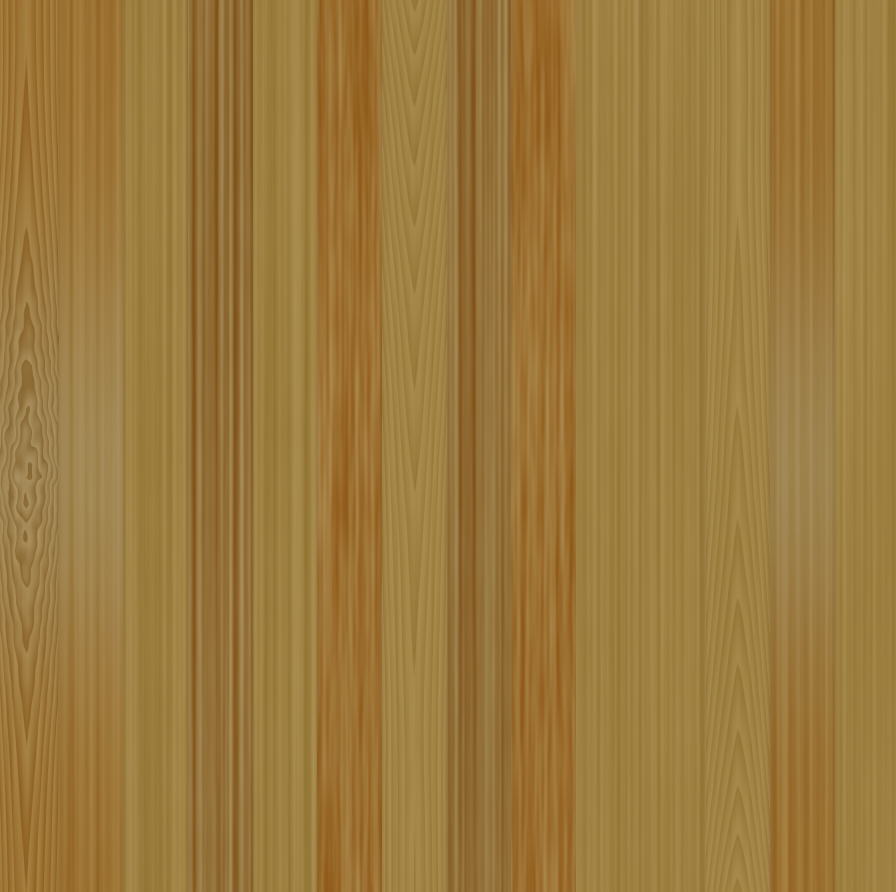
A WebGL 2 fragment shader for this texture:

```glsl
#version 300 es
precision highp float;
// Upright wooden planks in olive, orange and brown tones.
// Straight grain is gradient noise stretched along each plank; arched grain
// is drawn as contour lines of a curved surface cut by the plank face.

uniform vec2 u_resolution;
out vec4 fragColor;

const int OLIVE = 0, GLOWING = 1, BROWN = 2, ORANGE = 3;
const int WOOD[14] = int[14](1, 1, 0, 2, 0, 3, 0, 2, 3, 0, 0, 0, 1, 0);

vec2 gradient(vec2 cell) {
    vec3 h = fract(cell.xyx * vec3(0.1031, 0.1030, 0.0973));
    h += dot(h, h.yzx + 33.33);
    float angle = 6.2832 * fract((h.x + h.y) * h.z);
    return vec2(cos(angle), sin(angle));
}

float gradientNoise(vec2 p) {
    vec2 i = floor(p), f = p - i;
    vec2 w = f * f * f * (f * (f * 6.0 - 15.0) + 10.0);
    vec2 e = vec2(1.0, 0.0);
    float low = mix(dot(gradient(i), f), dot(gradient(i + e), f - e), w.x);
    float high = mix(dot(gradient(i + e.yx), f - e.yx), dot(gradient(i + 1.0), f - 1.0), w.x);
    return mix(low, high, w.y);
}

// Arched grain: x runs -1..1 across the plank, q grows towards the heart.
float ringField(float across, float q, float spacing) {
    q = max(q, 0.0);
    return q * q / spacing - 4.5 * pow(abs(across) + 0.001, 1.4);
}

void main() {
    vec2 uv = gl_FragCoord.xy / u_resolution;
    float position = uv.x * 13.86 + 0.09;
    int plank = clamp(int(floor(position)), 0, 13);
    int wood = WOOD[plank];
    float across = fract(position) * 2.0 - 1.0;
    float offset = float(plank) * 17.3;
    float glow = exp(-pow((uv.y - 0.48) / 0.25, 2.0));

    // Straight grain: long stripes, finer lines and short fibres
    float drift = wood == ORANGE ? 2.2 : 0.5;
    float stripes = gradientNoise(vec2(uv.x * 150.0, uv.y * drift + offset));
    float lines = gradientNoise(vec2(uv.x * 270.0 + 40.0, uv.y * drift * 1.6 + offset));
    float fibres = gradientNoise(vec2(uv.x * 240.0 + 90.0, uv.y * 14.0 + offset));
    float light = 0.5 + 0.85 * stripes + 0.5 * lines;
    light += fibres * (wood == ORANGE ? 0.45 : 0.12);

    // Arched grain on three planks
    bool doubleArch = plank == 0;
    bool arched = doubleArch || plank == 6 || plank == 11;
    float height = plank == 11 ? 1.0 - uv.y : uv.y;
    float q = doubleArch ? 0.52 - abs(uv.y - 0.465) : height - 0.16;
    float rings = ringField(across, q, doubleArch ? 0.05 : 0.085);
    rings += 0.3 * gradientNoise(vec2(uv.x * 35.0, uv.y * 5.0 + offset));
    if (doubleArch) {
        rings += 0.9 * glow * glow * gradientNoise(uv * vec2(90.0, 45.0));
    }
    float blur = min(fwidth(rings), 0.6);
    float phase = fract(rings);
    float ringDark = pow(1.0 - phase, 1.4) * smoothstep(0.0, 0.06 + blur, phase);
    if (arched) {
        float depth = doubleArch ? 1.15 : 0.85;
        light = 0.88 - depth * ringDark + 0.2 * stripes + 0.2 * lines + 0.1 * fibres;
    }

    // Dark and light tone of each wood
    vec3 dark = vec3(0.575, 0.455, 0.200), pale = vec3(0.660, 0.550, 0.310);
    if (wood == GLOWING) {
        dark = mix(vec3(0.570, 0.385, 0.135), vec3(0.605, 0.495, 0.275), glow);
        pale = mix(vec3(0.650, 0.505, 0.255), vec3(0.660, 0.565, 0.375), glow);
        if (doubleArch) dark -= vec3(0.06, 0.07, 0.06) * glow;
    } else if (wood == BROWN) {
        dark = vec3(0.515, 0.345, 0.120);
        pale = vec3(0.635, 0.530, 0.320);
        light = 0.5 + (light - 0.5) * 1.2;
    } else if (wood == ORANGE) {
        dark = vec3(0.570, 0.365, 0.110);
        pale = vec3(0.650, 0.510, 0.270);
    }
    vec3 color = mix(dark, pale, clamp(light, -0.1, 1.1));

    // Slow change of tone along the plank and a faint seam
    color += 0.02 * gradientNoise(vec2(offset, uv.y * 2.0 + offset));
    color *= 1.0 - 0.04 * smoothstep(0.88, 1.0, abs(across));
    fragColor = vec4(color, 1.0);
}
```
